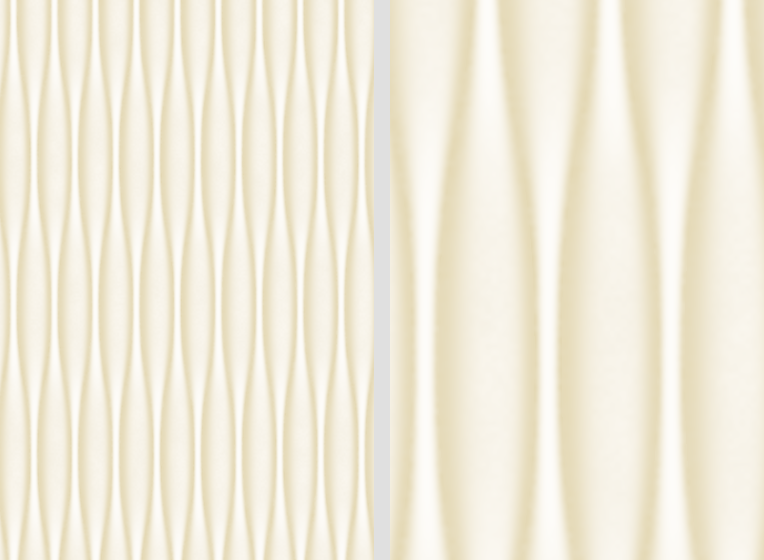
Left, the full canvas; right, a detail of the centre.
A Shadertoy shader for this pattern:

```glsl
// Cream relief of staggered lens-shaped columns that pinch into white ridges.

float hash(vec2 p) {
    p = fract(p * vec2(0.1031, 0.1137));
    p += dot(p, p.yx + 33.33);
    return fract((p.x + p.y) * p.x * 7.13);
}

float noise(vec2 p) {
    vec2 cell = floor(p), f = fract(p);
    f = f * f * (3.0 - 2.0 * f);
    float low = mix(hash(cell), hash(cell + vec2(1, 0)), f.x);
    float high = mix(hash(cell + vec2(0, 1)), hash(cell + vec2(1, 1)), f.x);
    return mix(low, high, f.y);
}

float fbm(vec2 p) {
    float sum = 0.0, weight = 0.5;
    for (int i = 0; i < 4; i++) {
        sum += weight * noise(p);
        p = p * 2.1 + 17.3;
        weight *= 0.5;
    }
    return sum;
}

// Gaussian shadow, strongest on the column edge
float edgeShade(float dist, float reach) {
    return exp(-dist * dist / (reach * reach));
}

void mainImage(out vec4 fragColor, in vec2 fragCoord) {
    vec2 uv = fragCoord / iResolution.xy;
    vec2 surface = fragCoord / iResolution.x;

    // Column coordinate and flattened vertical wave
    float across = uv.x * 9.13 - 0.33;
    float wave = cos(3.14159 * ((1.0 - uv.y) * 3.78 - 0.064));
    wave *= 1.25 - 0.25 * wave * wave;

    // Two interleaved families of columns share the wavy edges
    float halfWidth = 0.25 - 0.14 * wave;
    float offset = fract(across + 0.5) - 0.5;
    if (abs(offset) > halfWidth) {
        offset = fract(across) - 0.5;
        halfWidth = 0.5 - halfWidth;
    }
    float swell = clamp((halfWidth - 0.11) / 0.28, 0.0, 1.0);

    // Broad shadow on the left flank, tighter on the right
    float left = edgeShade(halfWidth + offset, mix(0.05, 0.21, swell));
    float right = edgeShade(halfWidth - offset, mix(0.05, 0.125, swell));
    float shade = 1.0 - (1.0 - left) * (1.0 - right);

    // Cloudy wear gathers in the shadows
    float cloud = fbm(surface * vec2(26.0, 18.0)) - 0.47;
    float grain = noise(surface * 190.0) - 0.5;
    shade = clamp(shade * (1.0 + 0.3 * cloud + 0.14 * grain), 0.0, 1.1);

    vec3 ridge = vec3(0.995, 0.99, 0.98);
    vec3 body = vec3(0.972, 0.957, 0.92);
    vec3 hollow = vec3(0.9, 0.857, 0.727);
    vec3 color = mix(ridge, body, smoothstep(0.1, 0.95, swell));
    color = mix(color, hollow, shade);
    color += (0.03 * cloud + 0.012 * grain) * swell * vec3(0.7, 0.8, 1.2);

    fragColor = vec4(clamp(color, 0.0, 1.0), 1.0);
}
```
